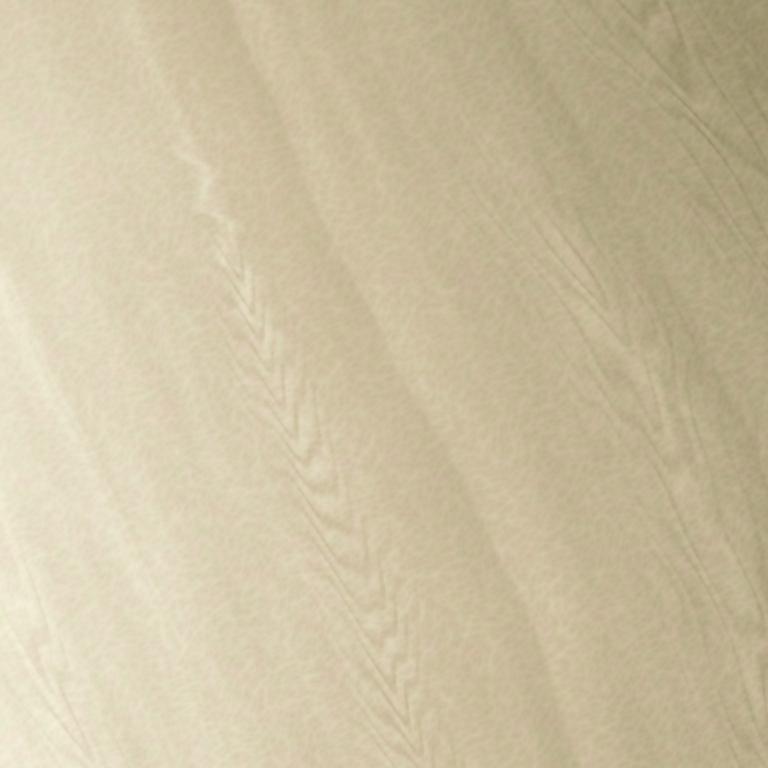
Reproduce this texture procedurally as a Shadertoy shader.

```glsl
const float TAU = 6.2831853;
const vec3 DARK_WOOD = vec3(0.69, 0.64, 0.51);
const vec3 MID_WOOD = vec3(0.81, 0.75, 0.63);
const vec3 PALE_WOOD = vec3(0.89, 0.85, 0.75);

vec2 hash2(vec2 p) {
    vec2 q = vec2(dot(p, vec2(127.1, 311.7)), dot(p, vec2(269.5, 183.3)));
    return fract(sin(q) * 43758.545);
}

// Distance to the nearest scattered point, centred on zero
float cellular(vec2 p) {
    vec2 cell = floor(p);
    float nearest = 4.0;
    for (int j = -1; j <= 1; j++) {
        for (int i = -1; i <= 1; i++) {
            vec2 c = cell + vec2(i, j);
            vec2 d = c + hash2(c) - p;
            nearest = min(nearest, dot(d, d));
        }
    }
    return sqrt(nearest) - 0.5;
}

// Skewed coordinates: x across the grain, y down along it
vec2 grainSpace(vec2 uv) {
    float down = 1.0 - uv.y;
    float fan = 0.25 * smoothstep(0.4, 1.0, uv.x) * down * uv.y;
    return vec2(uv.x - 0.45 * down - fan, down);
}

// Nested V-shaped growth rings around one axis
float cathedral(vec2 g, float axis, float halfWidth, float steepness, float pitch, float wander) {
    float off = g.x - axis + 0.006 * sin(g.y * 17.0 + axis * 40.0);
    float arm = sqrt(off * off + 0.00002);
    float jag = 0.22 * sin(off * 170.0 + 2.0 * sin(g.y * 11.0));
    float drift = sin(g.y * 13.0 + off * 21.0) + 0.6 * sin(g.y * 31.0 - off * 47.0);
    float phase = (g.y + steepness * arm) / pitch + jag + wander * drift;
    float wave = sin(TAU * phase) + 0.25 * sin(2.0 * TAU * phase + 1.0);
    float fade = 0.75 + 0.25 * sin(g.y * 23.0 + off * 60.0);
    return wave * fade * exp(-off * off / (halfWidth * halfWidth));
}

// Shade that grows towards one side and ends at a crisp edge
float shadeEdge(float s, float edge, float width, float blur) {
    return smoothstep(edge - width, edge, s) * (1.0 - smoothstep(edge - blur, edge + blur, s));
}

float streak(float s, float centre, float width) {
    float d = (s - centre) / width;
    return exp(-d * d);
}

// Skewed wave that steps sideways like a stair
float stair(float along, float pitch) {
    float a = TAU * along / pitch;
    return sin(a + 0.6 * sin(a));
}

// Layered sines drawn out along the grain
float fibres(vec2 g) {
    float sum = 0.0;
    float amp = 0.5;
    float freq = 29.0;
    for (int i = 0; i < 4; i++) {
        float sway = 1.4 * sin(g.y * (2.3 + float(i)) + freq);
        sum += amp * sin(g.x * freq + sway) * (0.6 + 0.4 * sin(g.y * 4.0 + freq));
        amp *= 0.7;
        freq *= 1.9;
    }
    return sum;
}

// Light falling from the left, dim in the upper right corner
float daylight(vec2 uv) {
    float corner = smoothstep(0.55, 1.1, uv.x) * smoothstep(0.4, 1.0, uv.y);
    return 0.937 - 0.205 * uv.x - 0.07 * uv.y * uv.y - 0.05 * corner;
}

vec3 woodColour(float level) {
    vec3 low = mix(DARK_WOOD, MID_WOOD, (level - 0.69) / 0.12);
    vec3 high = mix(MID_WOOD, PALE_WOOD, (level - 0.81) / 0.08);
    return level < 0.81 ? low : high;
}

void mainImage(out vec4 fragColor, in vec2 fragCoord) {
    vec2 uv = fragCoord / iResolution.xy;
    vec2 g = grainSpace(uv);
    float level = daylight(uv);

    // Long bands and streaks
    float s = g.x + 0.007 * sin(g.y * 6.0) + 0.003 * sin(g.y * 29.0);
    level -= 0.030 * shadeEdge(s, 0.30, 0.11, 0.006);
    level -= 0.024 * shadeEdge(s, 0.66, 0.10, 0.007);
    level += 0.018 * streak(s, 0.325, 0.03);
    level += 0.020 * streak(s, 0.39, 0.012) * (1.0 - g.y);
    level += 0.018 * streak(s, -0.165, 0.012) + 0.012 * streak(s, -0.15, 0.004);
    level += 0.026 * streak(s, 0.165, 0.014) * smoothstep(0.4, 0.1, g.y);
    level += 0.011 * fibres(g);

    // Middle rings, led by a stepped pale ribbon
    float axis = 0.172 - 0.065 * g.y;
    float ribbon = streak(g.x, axis + 0.014 * stair(g.y, 0.07), 0.011);
    level += 0.034 * ribbon * smoothstep(0.15, 0.24, g.y) * smoothstep(0.55, 0.38, g.y);
    float rings = cathedral(g, axis, 0.028 + 0.026 * g.y, 2.0, 0.045, 0.15);
    level += 0.030 * rings * smoothstep(0.2, 0.45, g.y);

    // Side figures, long and wandering
    level += 0.027 * cathedral(g, 0.56, 0.08, 4.5, 0.12, 0.45) * smoothstep(0.08, 0.35, g.y);
    level += 0.024 * streak(s, 0.56 + 0.014 * stair(g.y, 0.23), 0.015) * smoothstep(0.1, 0.3, g.y);
    level += 0.036 * cathedral(g, 0.83, 0.09, 3.0, 0.09, 0.45) * smoothstep(0.6, 0.25, g.y);
    level += 0.022 * cathedral(g, -0.33, 0.045, 4.0, 0.11, 0.3);

    // Fine slanted flecks over soft blotches
    vec2 slant = vec2(uv.x + uv.y, uv.y - uv.x) * 0.7071;
    vec2 bent = slant + 0.004 * vec2(sin(slant.y * 61.0), sin(slant.x * 53.0));
    float fleck = cellular(bent * vec2(85.0, 125.0)) + 0.8 * cellular(bent.yx * vec2(71.0, 53.0) + 4.0);
    level += fleck * mix(0.024, 0.042, uv.x);
    level += 0.025 * cellular(vec2(g.x * 17.0, g.y * 5.0) + 2.0);

    // Faint rose and green mottling
    float mottle = cellular(slant * 27.0 + 9.0) + cellular(slant * 49.0 + 5.0);
    vec3 tint = vec3(0.012, -0.010, 0.010) * mottle;

    fragColor = vec4(clamp(woodColour(level) + tint, 0.0, 1.0), 1.0);
}
```
